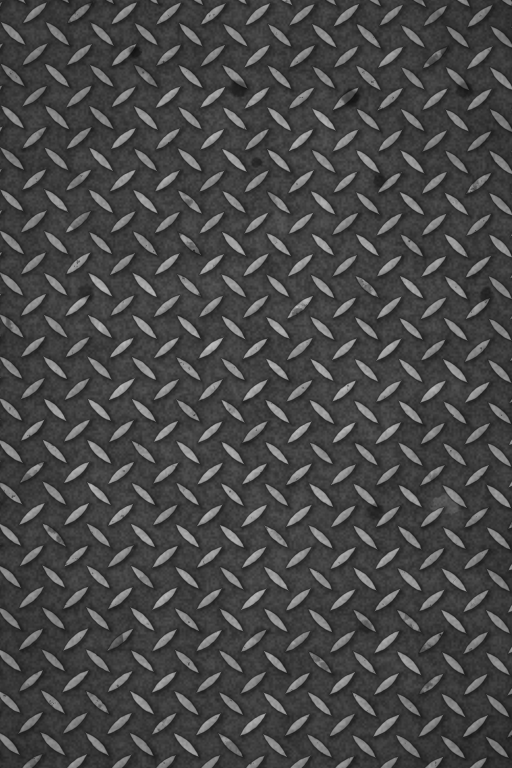
This texture is drawn by a Shadertoy shader. Its source:

```glsl
const vec2 PERIOD = vec2(0.0579, 0.0544);   // spacing of one tread pair
const vec2 ANCHOR = vec2(0.3333, 0.655);    // centre of one rising tread
const vec2 SKEW = vec2(-0.0065, 0.008);     // slight lean of columns and rows
const vec2 TREAD = vec2(0.0054, 0.0222);    // half width, half length
const vec2 ANGLES = vec2(0.72, -0.76);      // rising and falling treads
const vec2 SHADOW_SHIFT = vec2(0.0022, -0.0016);
const vec2 LIGHT = vec2(-0.9, 0.44);
const float SHADOW_SOFTNESS = 0.0035;
const float SHADOW_DEPTH = 0.34;
const float PLATE_GREY = 0.256;
const float TREAD_GREY = 0.575;
const float GRAIN = 0.13;
const float STAIN_CELL = 0.14;
const vec2 PATCH_CENTRE = vec2(0.582, 0.344); // one pale scuff
const float PATCH_RADIUS = 0.019;

float hash(vec2 p) {
    vec3 q = fract(vec3(p.xyx) * 0.1031);
    q += dot(q, q.yzx + 33.33);
    return fract((q.x + q.y) * q.z);
}

float noise(vec2 p) {
    vec2 i = floor(p), f = fract(p);
    f = f * f * (3.0 - 2.0 * f);
    return mix(mix(hash(i), hash(i + vec2(1, 0)), f.x),
               mix(hash(i + vec2(0, 1)), hash(i + vec2(1, 1)), f.x), f.y);
}

float fbm(vec2 p) {
    float sum = 0.0, amp = 0.5;
    for (int i = 0; i < 4; i++) {
        sum += amp * noise(p);
        p = p * 2.03 + 17.3;
        amp *= 0.5;
    }
    return sum / 0.9375;
}

// Signed distance to a pointed lens lying along y
float lens(vec2 p, vec2 halfSize) {
    p = abs(p);
    float w = halfSize.x, h = halfSize.y;
    float d = 0.5 * (h * h - w * w) / w;
    return h * p.x < d * (p.y - h) ? length(p - vec2(0, h))
                                   : length(p + vec2(d, 0)) - d - w;
}

// Dark blots scattered over a coarse grid
float stains(vec2 p) {
    vec2 cell = floor(p / STAIN_CELL);
    vec2 centre = (cell + 0.2 + 0.6 * vec2(hash(cell + 3.1), hash(cell + 8.7))) * STAIN_CELL;
    float radius = mix(0.005, 0.012, hash(cell + 5.9));
    float d = length(p - centre) + 0.008 * (fbm(p * 110.0) - 0.5);
    float strength = smoothstep(0.55, 1.0, hash(cell + 1.3));
    return strength * (1.0 - smoothstep(radius * 0.6, radius * 1.2, d));
}

void mainImage(out vec4 fragColor, in vec2 fragCoord) {
    vec2 uv = fragCoord / iResolution.y;
    vec2 mid = fragCoord / iResolution.xy - 0.5;
    float pixel = 1.0 / iResolution.y;

    // Plate surface: fine grain over broad mottling
    float grain = 0.6 * noise(uv * 370.0) + 0.4 * noise(uv * 170.0 + 9.0) - 0.5;
    float mottle = fbm(uv * 24.0) - 0.5;
    float grey = PLATE_GREY + GRAIN * grain + 0.07 * mottle;

    // Pale scuff
    float scuff = length((uv - PATCH_CENTRE) * vec2(0.8, 1.2)) + 0.022 * (fbm(uv * 70.0) - 0.5);
    grey += 0.1 * (1.0 - smoothstep(PATCH_RADIUS * 0.75, PATCH_RADIUS, scuff));

    // Treads: two interleaved lattices
    vec2 p = uv - ANCHOR;
    p -= SKEW * p.yx * vec2(-1, -1);
    float shade = 0.0, cover = 0.0, treadGrey = 0.0;
    for (int i = 0; i < 2; i++) {
        vec2 g = p / PERIOD + 0.5 * float(i);
        vec2 id = floor(g + 0.5);
        vec2 local = (g - id) * PERIOD;
        vec2 seed = id + 40.0 + 71.0 * float(i);
        float angle = ANGLES[i] + 0.04 * (hash(seed) - 0.5);
        vec2 along = vec2(cos(angle), sin(angle));
        vec2 across = vec2(-along.y, along.x);
        mat2 toTread = mat2(across.x, along.x, across.y, along.y);
        vec2 q = toTread * local;
        vec2 size = TREAD * (0.96 + 0.08 * hash(seed + 2.7));

        float d = lens(q, size) + 0.0007 * (noise(uv * 210.0) - 0.5);
        float s = lens(toTread * (local - SHADOW_SHIFT), size);
        shade = max(shade, exp(-max(s, 0.0) / SHADOW_SOFTNESS));

        // Rounded flank lighting, rubbed patches and pits
        float slope = clamp(q.x / size.x, -1.0, 1.0) * dot(across, LIGHT);
        float worn = smoothstep(0.88, 1.0, hash(seed + 6.1)) * smoothstep(0.4, 0.6, fbm(uv * 90.0));
        float pits = smoothstep(0.74, 0.9, fbm(uv * 150.0 + 30.0));
        float tone = TREAD_GREY + 0.09 * slope + 0.08 * (hash(seed + 4.3) - 0.5);
        tone += 0.14 * grain + 0.1 * mottle - 0.22 * worn - 0.25 * pits;
        tone *= mix(0.76, 1.0, smoothstep(0.0, 0.0022, -d));
        float mask = 1.0 - smoothstep(-pixel, pixel, d);
        treadGrey = mix(treadGrey, tone, mask);
        cover = max(cover, mask);
    }
    grey *= 1.0 - SHADOW_DEPTH * shade;
    grey = mix(grey, treadGrey, cover);

    // Stains and uneven light over the sheet
    grey *= 1.0 - 0.5 * stains(uv);
    grey *= 1.07 - 0.5 * dot(mid, mid) + 0.06 * mid.y * (1.0 - cover);
    fragColor = vec4(vec3(clamp(grey, 0.0, 1.0)), 1.0);
}
```
